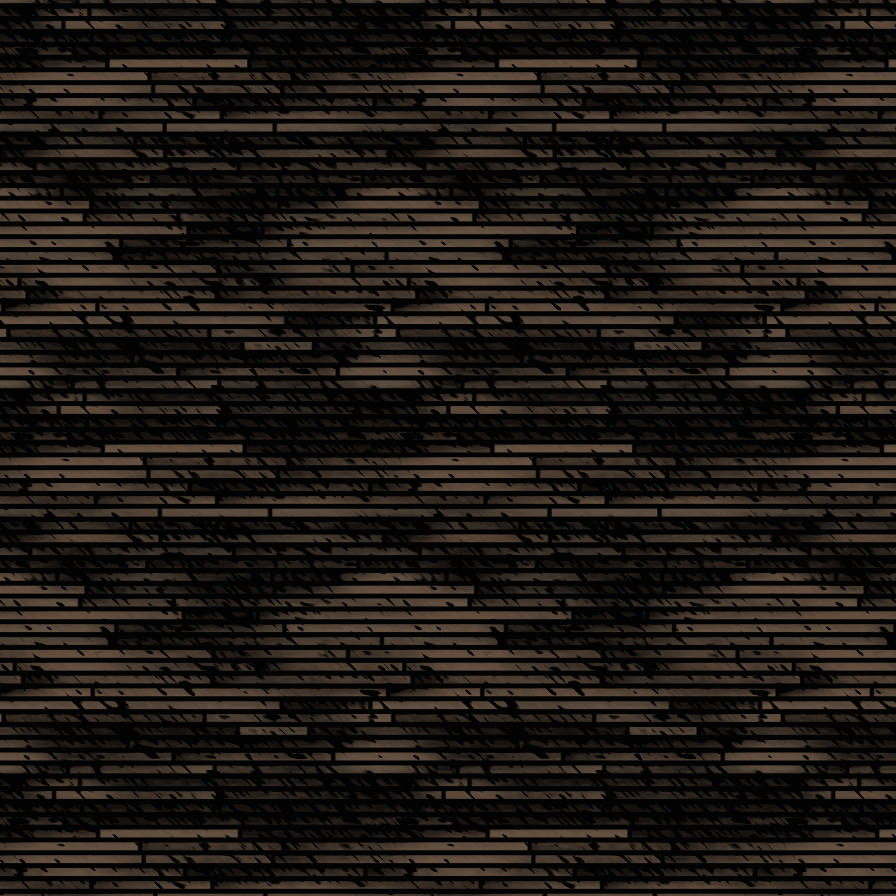
Write a three.js fragment shader that draws this texture.

```glsl
varying vec2 vUv;

float hash(vec2 p) {
  vec3 q = fract(vec3(p.xyx) * 0.1031);
  q += dot(q, q.yzx + 33.33);
  return fract((q.x + q.y) * q.z);
}

// Value noise that wraps once per tile
float noise(vec2 p, vec2 cells) {
  p *= cells;
  vec2 i = floor(p);
  vec2 f = smoothstep(0.0, 1.0, fract(p));
  vec2 a = mod(i, cells);
  vec2 b = mod(i + 1.0, cells);
  return mix(mix(hash(a), hash(vec2(b.x, a.y)), f.x),
             mix(hash(vec2(a.x, b.y)), hash(b), f.x), f.y);
}

void main() {
  // Tile of thirty rows, stepping sideways a little on each repeat down
  vec2 tile = vec2(vUv.x, 1.0 - vUv.y) * vec2(2.3, 2.327);
  tile.y += 0.0187;
  tile.x += 0.012 * floor(tile.y);
  float row = mod(floor(tile.y * 30.0), 30.0);
  float y = fract(tile.y * 30.0) - 0.5;

  // Two planks of unequal length per row
  float along = fract(tile.x - hash(vec2(row, 7.0)));
  float split = 0.35 + 0.5 * hash(vec2(row, 19.0));
  float second = step(split, along);
  float local = along - second * split;
  float len = mix(split, 1.0 - split, second);
  float plankRand = hash(vec2(row + 3.0, 41.0 + 13.0 * second));
  float endRand = hash(vec2(row + 11.0, 67.0 + 5.0 * second));

  // Wear: broad patches, whole planks and shaded plank ends
  float patchy = noise(tile, vec2(5.0, 15.0));
  float wear = 0.55 * patchy + 0.35 * plankRand;
  wear += 0.4 * endRand * endRand * exp(-8.0 * local);
  wear = smoothstep(0.25, 0.8, wear);

  // Diagonal scratches running down to the right
  vec2 slant = vec2(tile.x - tile.y, tile.y);
  float hatch = noise(slant, vec2(110.0, 36.0));
  float fine = noise(slant, vec2(160.0, 60.0));
  float grain = noise(tile, vec2(40.0, 120.0));

  // Plank outline with a ragged upper edge
  float top = y + 0.31 - 0.12 * wear * fine;
  float body = smoothstep(-0.05, 0.05, min(top, 0.31 - y));
  body *= smoothstep(0.003, 0.008, min(local, len - local));

  // Hatched loss and larger chips
  float limit = 1.05 - 0.55 * wear * (0.85 - y);
  float loss = smoothstep(limit - 0.08, limit + 0.08, hatch);
  float chip = noise(slant + 0.37, vec2(56.0, 48.0));
  float chipLimit = 0.89 - 0.16 * patchy;
  loss = max(loss, smoothstep(chipLimit - 0.05, chipLimit + 0.05, chip));

  // Wood colour, slightly warmer or greener by plank
  float tone = 1.0 - 0.85 * wear - 0.22 * (1.0 - grain) * (0.4 + wear);
  tone += 0.12 * (fine - 0.5) + 0.25 * y;
  vec3 wood = mix(vec3(0.08, 0.066, 0.054), vec3(0.39, 0.315, 0.255), clamp(tone, 0.0, 1.0));
  wood *= 1.0 + vec3(0.04, -0.02, -0.04) * (endRand - 0.5);

  vec3 gapColor = vec3(0.008, 0.008, 0.007);
  gl_FragColor = vec4(mix(gapColor, wood, body * (1.0 - loss)), 1.0);
}
```
